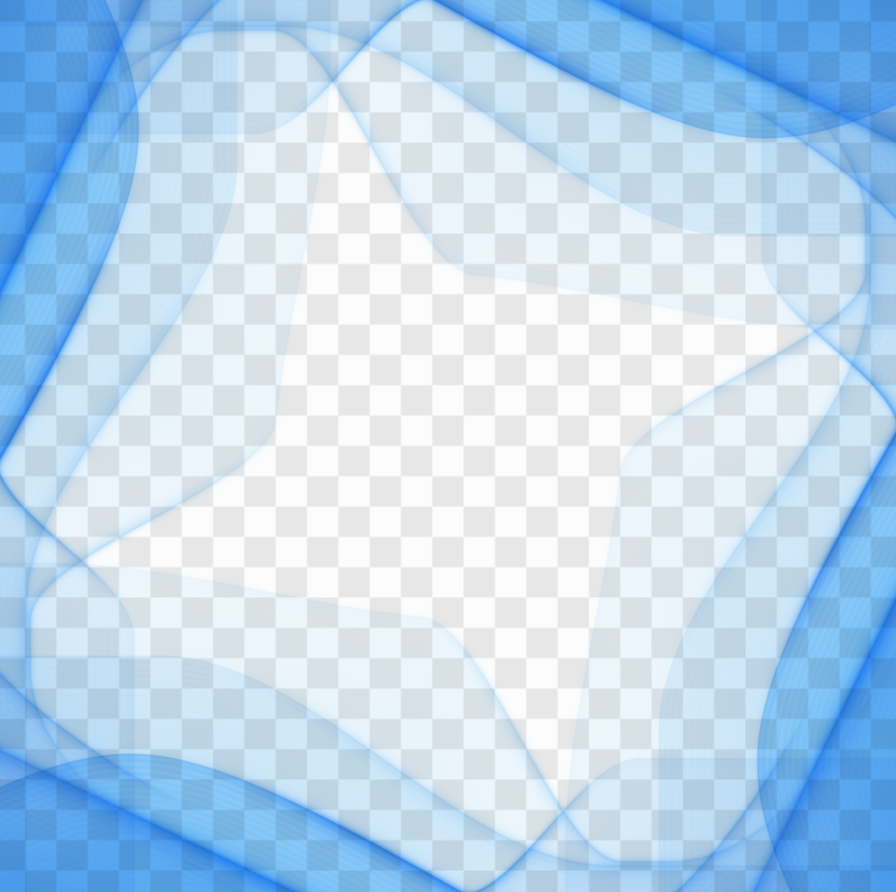
This background is drawn by a Shadertoy shader. Its source:

```glsl
// Blue translucent ribbons swirling around the rim of a pale checkerboard.

// Tints everything above a curve and inks its edge; height is signed, positive inside.
vec3 veil(float height, vec3 fillTint, vec3 edgeTint, float width, float ink, float fillMask) {
    float slope = length(vec2(dFdx(height), dFdy(height))) * iResolution.y;
    float d = height / max(slope, 0.5);
    float aa = 1.0 / iResolution.y;
    float inside = smoothstep(-aa, aa, d);

    // Fine woven strands run parallel to the edge and fade with depth.
    float strands = 0.07 * cos(d * 850.0) * exp(-max(d, 0.0) * 9.0);
    float depth = mix(0.85, 1.2, smoothstep(0.0, 0.15, d)) + strands;
    float edge = exp(-abs(d) / (width * mix(1.0, 2.6, inside)));
    return mix(vec3(1.0), fillTint, inside * depth * fillMask)
         * mix(vec3(1.0), edgeTint, edge * ink);
}

// Five overlapping ribbons along the top side; y points down.
vec3 ribbons(vec2 p) {
    float x = p.x;
    vec3 tint = vec3(1.0);

    // Broad pale veil that rises to a cusp and sweeps into the right side.
    float bowl = min(x - 0.25, 0.0);
    float broad = 0.034 + 3.8 * bowl * bowl + 0.27 * smoothstep(0.305, 0.53, x)
                + 0.065 * smoothstep(0.45, 0.95, x);
    float broadInk = 0.06 + 0.5 * smoothstep(0.1, 0.2, x) * (1.0 - smoothstep(0.37, 0.55, x));
    tint *= veil(broad - p.y, vec3(0.935, 0.972, 0.995), vec3(0.6, 0.82, 0.98),
                 0.0025, broadInk, 1.0);

    // Inner veil with a soft diagonal fold.
    float inner = 0.03 + 0.235 * smoothstep(0.32, 0.82, x);
    float innerInk = 0.4 * smoothstep(0.15, 0.3, x) * (1.0 - smoothstep(0.55, 0.78, x));
    tint *= veil(inner - p.y, vec3(0.89, 0.95, 0.99), vec3(0.6, 0.82, 0.98),
                 0.004, innerInk, 1.0);

    // Small rounded lobe that crosses the broad veil at the cusp.
    float lobe = 0.15 - 0.155 * smoothstep(0.285, 0.49, x);
    float lobeInk = 0.05 + 0.8 * smoothstep(0.3, 0.45, x) * (1.0 - smoothstep(0.47, 0.5, x));
    tint *= veil(lobe - p.y, vec3(0.915, 0.957, 0.99), vec3(0.4, 0.72, 0.98),
                 0.0022, lobeInk, 1.0);

    // Short wisp by the neighbouring corner.
    float u = 0.245 - x;
    float wisp = 0.95 * u + 3.0 * max(u, 0.0) * max(u, 0.0);
    float wispMask = smoothstep(0.08, 0.17, x);
    tint *= veil(wisp - p.y, vec3(0.87, 0.935, 0.99), vec3(0.5, 0.76, 0.98),
                 0.0025, 0.6 * wispMask, wispMask);

    // Saturated corner sail with a dark leading edge.
    u = x - 0.855;
    float sail = 0.155 - 0.61 * (sqrt(0.02 + u * u) - 0.1414);
    float sailInk = mix(0.95, 0.12, smoothstep(0.58, 0.8, x));
    tint *= veil(sail - p.y, vec3(0.63, 0.855, 0.995), vec3(0.28, 0.63, 0.96),
                 0.0038, sailInk, 1.0);

    // Dark straight fold across the sail.
    float fold = 0.485 * (x - 0.672);
    tint *= veil(fold - p.y, vec3(0.87, 0.93, 0.985), vec3(0.3, 0.68, 0.97),
                 0.0055, mix(0.95, 0.65, smoothstep(0.75, 1.0, x)), 1.0);
    return tint;
}

void mainImage(out vec4 fragColor, in vec2 fragCoord) {
    vec2 p = fragCoord / iResolution.xy;
    p.y = 1.0 - p.y;

    // Checkerboard with edges softened over one pixel.
    vec2 cell = (p - vec2(0.028, 0.0239)) / vec2(0.03496, 0.034);
    vec2 wave = sin(cell * 3.14159);
    vec2 soft = clamp(wave / (3.14159 * fwidth(cell)), -1.0, 1.0);
    vec3 color = vec3(mix(0.988, 0.906, 0.5 + 0.5 * soft.x * soft.y));

    // The same ribbons on all four sides, a quarter turn apart.
    for (int side = 0; side < 4; side++) {
        color *= ribbons(p);
        p = vec2(p.y, 1.0 - p.x);
    }
    fragColor = vec4(color, 1.0);
}
```
